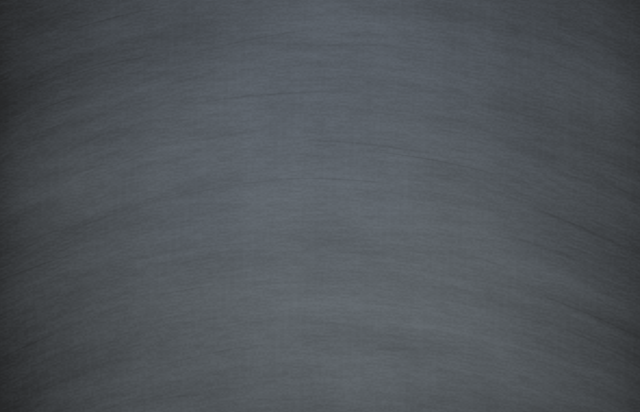
This texture is drawn by a Shadertoy shader. Its source:

```glsl
#define BOARD_DARK vec3(0.155, 0.160, 0.165)
#define BOARD_LIGHT vec3(0.385, 0.410, 0.430)
#define DUST_TINT vec3(-0.006, -0.002, 0.012)
#define ARC_BEND 0.30
#define EDGE_SHADE 0.62
#define CLOUD_AMOUNT 0.26
#define STREAK_AMOUNT 0.20
#define FINE_AMOUNT 0.085
#define GRAIN_AMOUNT 0.11
#define SCRATCH_AMOUNT 0.10
#define SCRATCHES 46

float hash(vec2 p) {
    return fract(sin(dot(p, vec2(127.1, 311.7))) * 43758.5453);
}

float noise(vec2 p) {
    vec2 cell = floor(p);
    vec2 f = fract(p);
    f = f * f * (3.0 - 2.0 * f);
    float low = mix(hash(cell), hash(cell + vec2(1, 0)), f.x);
    float high = mix(hash(cell + vec2(0, 1)), hash(cell + vec2(1, 1)), f.x);
    return mix(low, high, f.y);
}

// Layered noise centred on zero
float fbm(vec2 p) {
    float sum = 0.0;
    float weight = 0.5;
    for (int i = 0; i < 4; i++) {
        sum += weight * (noise(p) - 0.5);
        p = mat2(1.6, 1.2, -1.2, 1.6) * p + 7.3;
        weight *= 0.5;
    }
    return sum;
}

// Straightens the arcs left by a wiping arm
vec2 wipeSpace(vec2 p, float bend, float tilt) {
    return vec2(p.x, p.y + bend * p.x * p.x + tilt * p.x);
}

// Long soft bands of three widths
float streaks(vec2 w) {
    w.y += 0.025 * noise(w * vec2(2.5, 5.0));
    float bands = 0.45 * noise(w * vec2(2.0, 17.0));
    bands += 0.35 * noise(w * vec2(3.5, 41.0) + 19.0);
    bands += 0.20 * noise(w * vec2(6.0, 85.0) + 53.0);
    return bands - 0.5;
}

// Thin dark wiping marks with faded ends
float scratches(vec2 p) {
    float sum = 0.0;
    for (int i = 0; i < SCRATCHES; i++) {
        float id = float(i) + 1.0;
        vec2 centre = vec2(hash(vec2(id, 1.7)) - 0.5, hash(vec2(id, 5.3)) - 0.5);
        centre *= vec2(1.45, 0.95);
        float tilt = 0.22 * (hash(vec2(id, 9.1)) - 0.5) - 2.0 * ARC_BEND * centre.x;
        float reach = mix(0.06, 0.23, hash(vec2(id, 13.9)));
        float width = mix(0.0018, 0.0050, hash(vec2(id, 17.3)));
        vec2 d = p - centre;
        float off = d.y - tilt * d.x + ARC_BEND * d.x * d.x;
        float ends = 1.0 - smoothstep(0.2, 1.0, abs(d.x) / reach);
        float strength = mix(0.25, 1.0, hash(vec2(id, 23.1)));
        sum += strength * ends * exp(-off * off / (width * width));
    }
    return min(sum, 1.4);
}

void mainImage(out vec4 fragColor, in vec2 fragCoord) {
    vec2 uv = fragCoord / iResolution.xy;
    vec2 p = (fragCoord - 0.5 * iResolution.xy) / iResolution.y;
    vec2 wipe = wipeSpace(p, ARC_BEND, 0.0);
    vec2 crossWipe = wipeSpace(p, 0.16, 0.09);

    // Broad light falling off toward the frame
    vec2 q = 2.0 * uv - vec2(1.05, 0.98);
    float light = 0.96 - EDGE_SHADE * q.x * q.x - 0.17 * q.y * q.y;
    light -= 0.12 * exp(-uv.x * 30.0) + 0.06 * exp(-(1.0 - uv.x) * 25.0);

    // Chalk clouds and wiping bands
    light += CLOUD_AMOUNT * fbm(wipe * vec2(2.6, 4.5) + 3.0);
    light += 0.05 * (noise(vec2(p.x * 13.0, p.y * 1.8) + 31.0) - 0.5);
    light += STREAK_AMOUNT * streaks(wipe + 4.0);
    light += 0.5 * STREAK_AMOUNT * streaks(crossWipe + 11.0);
    light -= SCRATCH_AMOUNT * scratches(p);

    // Fine brushed texture and board grain
    float brushed = noise(wipe * vec2(34.0, 190.0) + 70.0) - 0.5;
    float grain = noise(p * vec2(190.0, 230.0) + 300.0) - 0.5;
    light += FINE_AMOUNT * brushed + GRAIN_AMOUNT * grain;

    // Cooler dust in the upper part
    vec3 color = mix(BOARD_DARK, BOARD_LIGHT, clamp(light, 0.0, 1.15));
    float dust = smoothstep(0.2, 0.9, uv.y + 0.6 * fbm(wipe * 3.0 + 40.0));
    color += DUST_TINT * dust * clamp(light, 0.0, 1.0);
    fragColor = vec4(color, 1.0);
}
```
